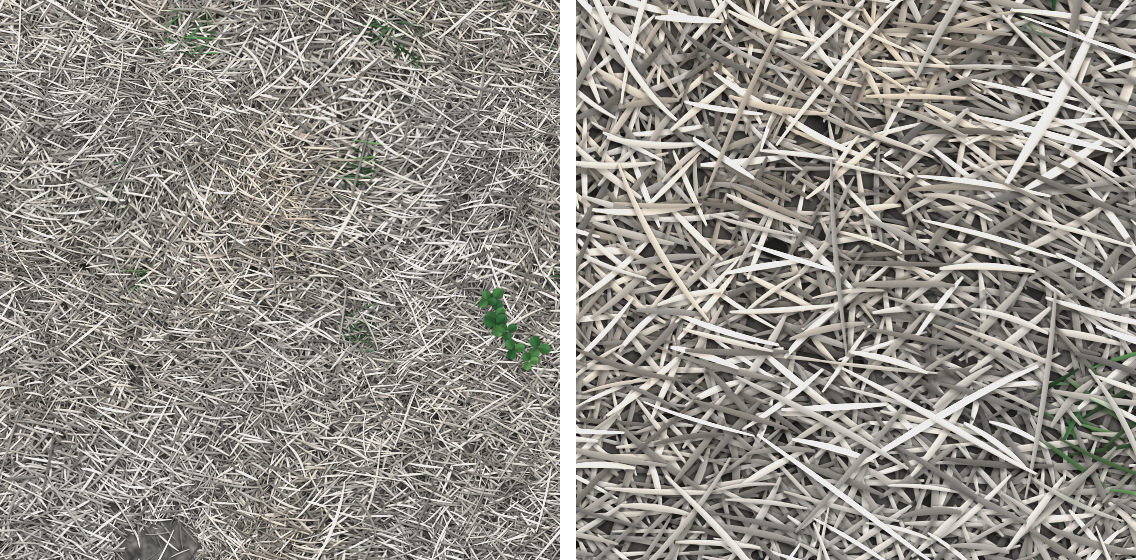
Left, the full canvas; right, a detail of the centre.
This texture is drawn by a WebGL 2 fragment shader. Its source:

```glsl
#version 300 es
precision highp float;

uniform vec2 u_resolution;
out vec4 fragColor;

const float PI = 3.14159265;
const int STRAW_LAYERS = 11;
const int CLOVERS = 8;
const int HOLES = 4;

vec4 hash4(vec3 p) {
    vec4 q = fract(p.xyzx * vec4(0.1031, 0.1030, 0.0973, 0.1099));
    q += dot(q, q.wzxy + 33.33);
    return fract((q.xxyz + q.yzzw) * q.zywx);
}

float cornerSlope(vec2 corner, vec2 offset) {
    return dot(hash4(vec3(corner + 40.0, 7.0)).xy * 2.0 - 1.0, offset);
}

float gradientNoise(vec2 p) {
    vec2 i = floor(p), f = p - i;
    vec2 u = f * f * (3.0 - 2.0 * f);
    vec2 e = vec2(1.0, 0.0);
    float low = mix(cornerSlope(i, f), cornerSlope(i + e, f - e), u.x);
    float high = mix(cornerSlope(i + e.yx, f - e.yx), cornerSlope(i + 1.0, f - 1.0), u.x);
    return mix(low, high, u.y);
}

float coverage(float dist, float pixel) {
    return clamp(0.5 - dist / pixel, 0.0, 1.0);
}

vec2 rotate(vec2 p, float a) {
    float c = cos(a), s = sin(a);
    return vec2(c * p.x + s * p.y, c * p.y - s * p.x);
}

// Crumbly earth under the thatch
vec3 soilColor(vec2 p, float bare) {
    float clods = gradientNoise(p * 45.0) + 0.6 * gradientNoise(p * 130.0);
    float tone = mix(0.25, 0.40, bare) + 0.26 * clods;
    return max(tone, 0.1) * vec3(1.0, 0.98, 0.94);
}

// One layer of tilted, bent blades in long narrow cells, each with a shadow
vec3 layStraws(vec3 col, vec2 p, float pixel, vec2 cell, float layer, float density,
               float width, float light, float warm, float green) {
    vec2 grid = p / cell + layer * vec2(0.37, 0.71);
    vec2 home = floor(grid + vec2(-0.5, -1.0));
    for (int n = 0; n < 6; n++) {
        vec2 id = home + vec2(n % 2, n / 2);
        vec4 a = hash4(vec3(id + 211.0, layer));
        vec2 q = (grid - id - a.xy) * cell;
        float halfLength = cell.x * mix(0.25, 0.48, a.z);
        if (abs(q.x) > halfLength) continue;

        float along = q.x / halfLength;
        q.y -= cell.y * (1.5 * (a.w - 0.5) * along + 0.4 * (a.z - 0.5) * along * along);
        if (abs(q.y) > width + 0.005) continue;
        vec4 b = hash4(vec3(id + 373.0, layer + 31.0));
        if (b.x > density) continue;

        float w = width * mix(0.7, 1.3, b.y) * (1.0 - 0.6 * along * along);
        float ends = smoothstep(0.0, pixel * 2.0, halfLength - abs(q.x));
        float shadow = 1.0 - smoothstep(w * 0.5, w + 0.0028, abs(q.y + 0.0008));
        col *= 1.0 - 0.27 * shadow * ends;

        float tone = mix(0.44, 1.15, b.w) * light;
        tone *= 1.0 + 0.12 * clamp(q.y / w, -1.0, 1.0);
        vec3 dry = tone * mix(vec3(1.0, 0.982, 0.95), vec3(1.04, 0.95, 0.83), warm * b.z);
        vec3 fresh = tone * mix(vec3(0.30, 0.54, 0.32), vec3(0.47, 0.63, 0.40), b.z);
        float isFresh = smoothstep(b.y - 0.08, b.y + 0.08, green) * step(0.01, green);
        col = mix(col, mix(dry, fresh, isFresh), coverage(abs(q.y) - w, pixel) * ends);
    }
    return col;
}

// Small dark gaps in the thatch
vec3 openHoles(vec3 col, vec2 p) {
    for (int i = 0; i < HOLES; i++) {
        vec4 h = hash4(vec3(float(i) * 5.0, 3.0, 19.0));
        vec2 q = (p - mix(vec2(0.15, 0.2), vec2(0.65, 0.7), h.xy)) * vec2(0.7, 1.0);
        float radius = mix(0.006, 0.011, h.z);
        col = mix(col, vec3(0.12, 0.12, 0.11), 1.0 - smoothstep(radius * 0.6, radius, length(q)));
    }
    return col;
}

// Three rounded leaflets around each stalk
vec3 growClover(vec3 col, vec2 p, float pixel) {
    for (int i = 0; i < CLOVERS; i++) {
        vec4 h = hash4(vec3(float(i) * 3.0, 29.0, 5.0));
        float t = (float(i) + 0.5) / float(CLOVERS);
        vec2 q = p - mix(vec2(0.885, 0.48), vec2(0.945, 0.345), t) - (h.xy - 0.5) * vec2(0.06, 0.02);
        float radius = mix(0.015, 0.022, h.z);
        if (length(q) > radius * 1.5) continue;
        float angle = atan(q.y, q.x) + h.w * 2.0 * PI;
        float sector = floor(angle * 1.5 / PI + 0.5);
        float folded = angle - sector * 2.0 * PI / 3.0;
        vec2 leaf = length(q) * vec2(cos(folded), sin(folded)) / radius;
        float d = (length((leaf - vec2(0.58, 0.0)) / vec2(0.5, 0.46)) - 1.0) * radius * 0.46;
        float lit = hash4(vec3(mod(sector, 3.0), float(i), 2.0)).x;
        vec3 tint = mix(vec3(0.17, 0.36, 0.20), vec3(0.36, 0.58, 0.32), lit * lit);
        tint *= 0.85 + 0.25 * leaf.x + 0.12 * sign(folded) * smoothstep(0.0, 0.1, abs(leaf.y));
        col *= 1.0 - 0.4 * (1.0 - smoothstep(-0.002, 0.004, d));
        col = mix(col, tint, coverage(d, pixel));
    }
    return col;
}

void main() {
    float pixel = 1.0 / min(u_resolution.x, u_resolution.y);
    vec2 p = gl_FragCoord.xy * pixel;

    // Broad variation of hue, growth and lie
    vec2 sway = vec2(gradientNoise(p * 3.0 + 8.0), gradientNoise(p * 3.5 + 21.0));
    float warm = clamp(0.35 + 1.2 * sway.x + 0.4 * (p.y - 0.5), 0.0, 1.0);
    float growth = gradientNoise(p * 7.0 + 5.0) + 0.25 * (p.x + p.y - 1.3);
    float green = 0.55 * smoothstep(0.18, 0.42, growth);
    float patchLight = 1.0 + 0.14 * sway.y;
    float bare = 1.0 - smoothstep(0.5, 1.0, length((p - vec2(0.29, 0.02)) / vec2(0.10, 0.065)));
    vec2 bent = p + 0.08 * sway;

    vec3 col = soilColor(p, bare);
    for (int i = 0; i < STRAW_LAYERS; i++) {
        float depth = float(i) / float(STRAW_LAYERS - 1);
        float turn = fract(float(i) * 0.618 + 0.3) - 0.5;
        float angle = -0.2 + PI * turn * (0.55 + 0.9 * abs(turn));
        float light = mix(0.66, 1.0, depth) * patchLight;
        col = layStraws(col, rotate(bent, angle), pixel, vec2(0.072, 0.0115), float(i),
                        1.0 - 0.93 * bare, 0.0018, light, warm, green * depth);
        if (i == STRAW_LAYERS - 4) col = openHoles(col, p);
    }

    // Longer pale stalks lying on top
    col = layStraws(col, rotate(bent, 1.0), pixel, vec2(0.16, 0.04), 23.0, 0.5, 0.0019, 1.05, warm, 0.0);
    col = layStraws(col, rotate(bent, -0.7), pixel, vec2(0.14, 0.04), 27.0, 0.5, 0.0019, 1.05, warm, 0.0);
    if (length(p - vec2(0.91, 0.41)) < 0.15) col = growClover(col, p, pixel);
    fragColor = vec4(clamp(col, 0.0, 0.93), 1.0);
}
```
